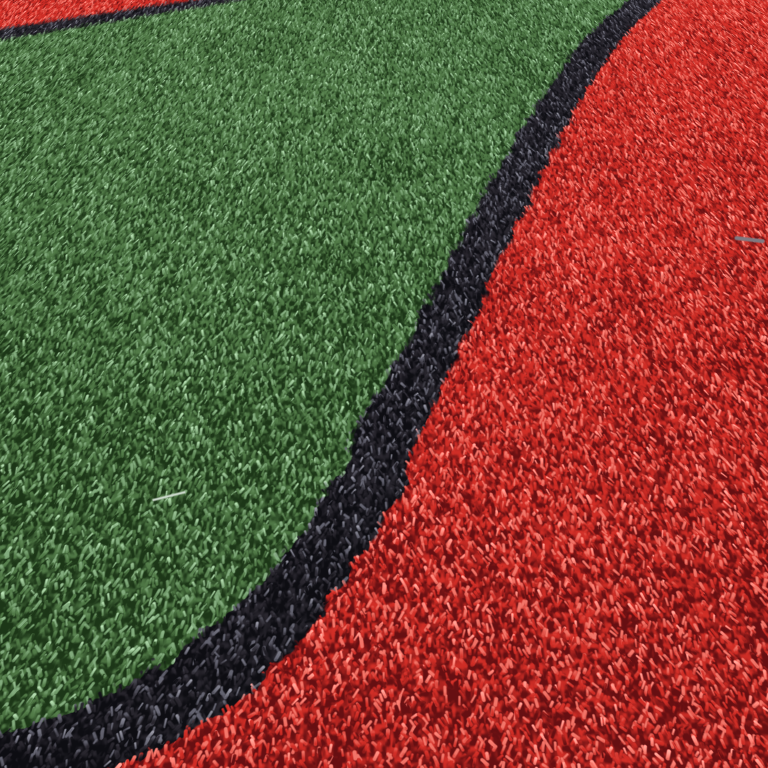
Reproduce this texture procedurally as a three.js fragment shader.

```glsl
// Sunlit artificial turf: a green field and red ground split by a curving black band.
varying vec2 vUv;

const float HORIZON = 1.6;
const float BLADE_DENSITY = 178.0;

vec3 hash3(vec2 p) {
  vec3 h = fract(p.xyx * vec3(0.1031, 0.1030, 0.0973));
  h += dot(h, h.yxz + 33.33);
  return fract((h.xxy + h.yzz) * h.zyx);
}

float valueNoise(vec2 p) {
  vec2 cell = floor(p);
  vec2 f = fract(p);
  f = f * f * (3.0 - 2.0 * f);
  float low = mix(hash3(cell).x, hash3(cell + vec2(1.0, 0.0)).x, f.x);
  float high = mix(hash3(cell + vec2(0.0, 1.0)).x, hash3(cell + 1.0).x, f.x);
  return mix(low, high, f.y);
}

float segmentDistance(vec2 p, vec2 a, vec2 b) {
  vec2 along = b - a;
  float t = clamp(dot(p - a, along) / dot(along, along), 0.0, 1.0);
  return length(p - a - along * t);
}

// A straight seam that bends left near the bottom and right near the top
float seamX(float y, float start, float slope, float bend, float decay) {
  float bulge = (y - 0.34) / 0.08;
  return start + slope * y - bend * exp(-decay * y)
    + 0.055 * exp(-15.0 * (1.0 - y)) + 0.012 * exp(-bulge * bulge);
}

vec3 toneRamp(vec3 dark, vec3 mid, vec3 light, float tone) {
  vec3 shade = mix(dark, mid, smoothstep(0.0, 0.5, tone));
  return mix(shade, light, smoothstep(0.5, 1.0, tone));
}

// Colour of the turf rooted at p
vec3 turfColor(vec2 p, float tone, float soft) {
  vec3 green = toneRamp(vec3(0.11, 0.21, 0.09), vec3(0.32, 0.48, 0.28),
    vec3(0.51, 0.67, 0.49), tone);
  vec3 red = toneRamp(vec3(0.40, 0.06, 0.07), vec3(0.82, 0.18, 0.15),
    vec3(0.95, 0.46, 0.41), tone + 0.06);
  vec3 black = toneRamp(vec3(0.05, 0.05, 0.07), vec3(0.16, 0.15, 0.18),
    vec3(0.39, 0.39, 0.44), tone);

  float innerSeam = seamX(p.y, 0.234, 0.531, 0.42, 11.3);
  float outerSeam = seamX(p.y, 0.348, 0.461, 0.19, 10.2);
  vec3 color = mix(green, black, smoothstep(-soft, soft, p.x - innerSeam));
  color = mix(color, red, smoothstep(-soft, soft, p.x - outerSeam));

  // Far band and the red corner behind it
  float farBand = p.y - 0.947 - 0.166 * p.x;
  float farRed = p.y - 0.962 - 0.150 * p.x;
  float leftSide = 1.0 - step(0.45, p.x);
  color = mix(color, black, leftSide * smoothstep(-soft, soft, farBand));
  return mix(color, red, leftSide * smoothstep(-soft, soft, farRed));
}

// Overlapping blades, painted from far rows to near rows
vec3 paintBlades(vec2 uv, float broadTone) {
  float depth = HORIZON - uv.y;
  float cellSize = depth / BLADE_DENSITY;
  vec2 ground = vec2((uv.x - 0.5) / depth, -log(depth)) * BLADE_DENSITY;
  vec2 cell = floor(ground);
  float soft = 0.0014 / cellSize;
  float contrast = mix(1.15, 0.85, uv.y);

  // Ragged seams and fine mottling shared by neighbouring blades
  float ragged = valueNoise(ground * 0.35) + 0.6 * valueNoise(ground * 0.9);
  vec2 seamUv = uv + vec2((ragged - 0.8) * 2.2 * cellSize, 0.0);
  float mottle = valueNoise(ground * vec2(1.7, 1.2) + 19.0) - 0.5;
  float gapTone = 0.5 + contrast * (0.55 * mottle - 0.33) + broadTone;
  vec3 color = turfColor(seamUv, gapTone, 0.003);

  for (int row = 0; row < 4; row++) {
    for (int column = -1; column <= 1; column++) {
      vec2 id = cell + vec2(float(column), 1.0 - float(row));
      vec3 place = hash3(id);
      vec3 look = hash3(id + 71.7);
      vec2 root = id + place.xy;
      vec2 tip = root + vec2((place.z - 0.5) * 1.5, 0.45 + 0.75 * look.x);
      float width = 0.14 + 0.16 * look.z;
      float edge = segmentDistance(ground, root, tip) - width;
      float cover = 1.0 - smoothstep(-soft, soft, edge);
      float rise = clamp((ground.y - root.y) / (tip.y - root.y), 0.0, 1.0);
      float spread = 1.05 * (look.y - 0.5) + 0.25 * (rise - 0.5) + 0.3 * mottle;
      float tone = 0.5 + contrast * spread + broadTone;
      vec2 rootUv = seamUv + (root - ground) * cellSize;
      vec3 blade = turfColor(rootUv, tone, 0.003);
      // Occasional glossy tips
      blade += 0.22 * smoothstep(0.90, 1.0, look.y) * rise;
      color = mix(color, blade, cover);
    }
  }
  return color;
}

// Thin stray fibre lying on the turf
vec3 layFibre(vec3 color, vec2 uv, vec2 a, vec2 b, float width, vec3 tint) {
  float edge = segmentDistance(uv, a, b) - width;
  return mix(color, tint, 1.0 - smoothstep(-0.0015, 0.0015, edge));
}

void main() {
  // Broad wear and a brighter far field
  float wear = valueNoise(vUv * vec2(4.0, 15.0)) - 0.5;
  float clumps = valueNoise(vUv * vec2(32.0, 40.0)) - 0.5;
  float broadTone = 0.09 * wear + 0.08 * clumps + 0.14 * (vUv.y - 0.25);
  vec3 color = paintBlades(vUv, broadTone);

  color = layFibre(color, vUv, vec2(0.200, 0.349), vec2(0.240, 0.359),
    0.0015, vec3(0.80, 0.85, 0.80));
  color = layFibre(color, vUv, vec2(0.959, 0.690), vec2(0.993, 0.686),
    0.0025, vec3(0.50, 0.47, 0.50));
  gl_FragColor = vec4(clamp(color, 0.0, 1.0), 1.0);
}
```
